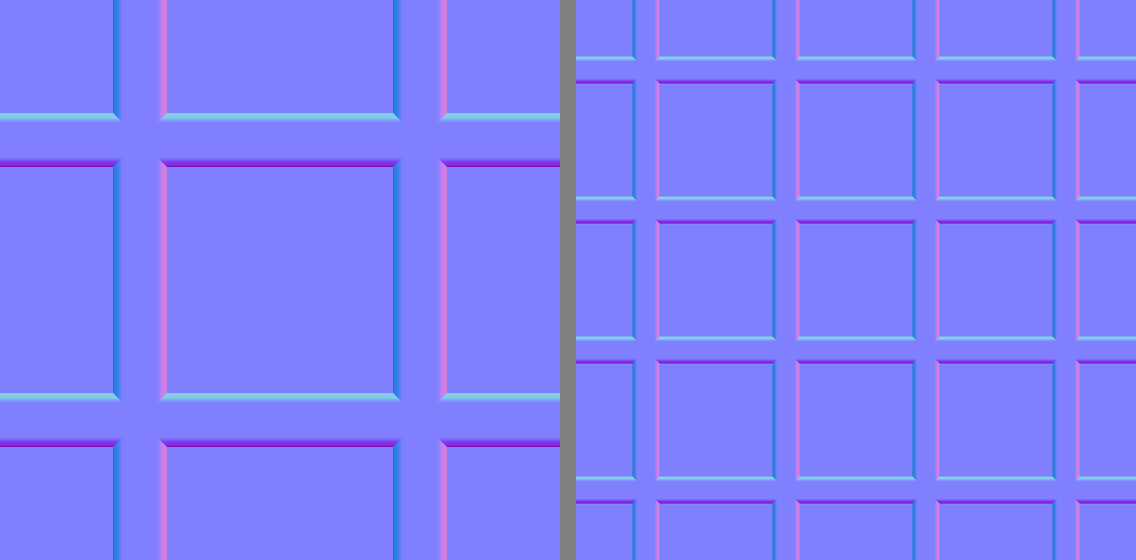
Left: one tile. Right: repeated 2 by 2.
Reproduce this texture map procedurally as a Shadertoy shader.

```glsl
// Tangent-space normal map of raised square tiles, two by two, with flat joints between.
// The square (Chebyshev) distance from each tile centre gives the bevel slope,
// mitred along the diagonals, and the unit normal is then packed into colour.

// Steepness of the bevel at distance d from the tile centre, crisp inside and soft outside.
float bevelSlope(float d, float lip, float pixel) {
    float inner = smoothstep(-0.5, 0.5, (d - 0.4035) / pixel);
    float outer = 1.0 - smoothstep(0.415, 0.441, d);
    float lipEnd = smoothstep(-0.5, 0.5, (d - 0.4085) / pixel);
    float steepness = mix(0.63, 0.9, lip * (1.0 - lipEnd));
    return steepness * inner * outer;
}

void mainImage(out vec4 fragColor, in vec2 fragCoord) {
    // Two whole cells each way, with a tile centred on the canvas
    vec2 cell = fract(fragCoord / iResolution.xy * 2.0 + 0.5) - 0.5;
    float pixel = 2.0 / min(iResolution.x, iResolution.y);
    vec2 fromCentre = abs(cell);
    float d = max(fromCentre.x, fromCentre.y);

    // Mitre: share the slope between the side faces and the top and bottom faces
    float sideFace = smoothstep(-0.7, 0.7, (fromCentre.x - fromCentre.y) / pixel);
    vec2 face = vec2(sideFace, 1.0 - sideFace);

    // Only the right and top faces carry a thin steep lip
    float lip = dot(face, step(0.0, cell));
    vec2 tilt = -sign(cell) * face * bevelSlope(d, lip, pixel);

    // Complete the unit normal and pack it from -1..1 into 0..1
    vec3 normal = vec3(tilt, sqrt(1.0 - dot(tilt, tilt)));
    fragColor = vec4(normal * 0.5 + 0.5, 1.0);
}
```
